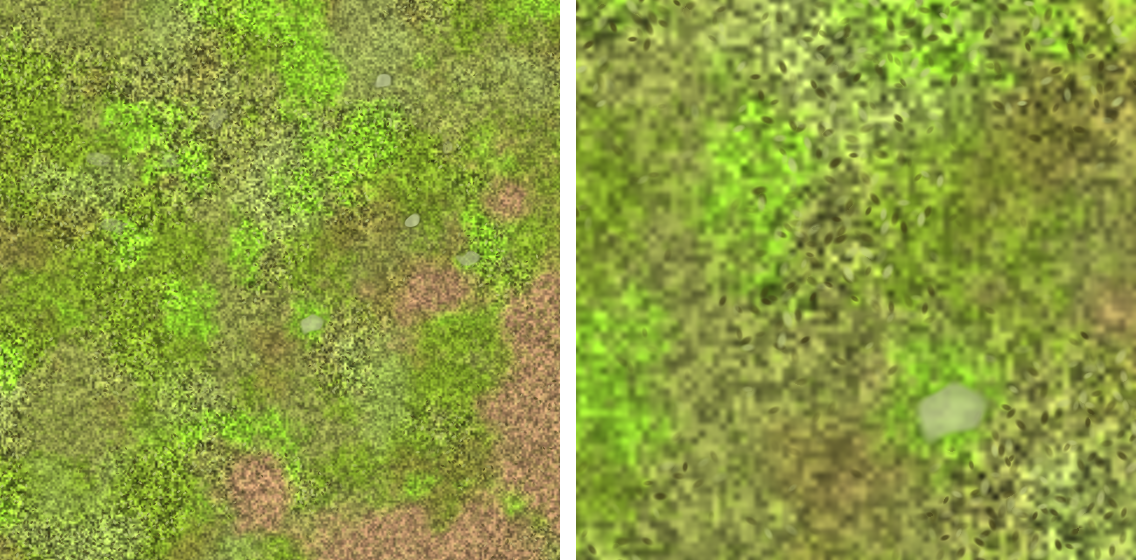
Left: the whole. Right: its middle third, enlarged.
This texture is drawn by a Shadertoy shader. Its source:

```glsl
float hash(vec2 p) {
    vec3 q = fract(vec3(p.xyx) * 0.1031);
    q += dot(q, q.yzx + 33.33);
    return fract((q.x + q.y) * q.z);
}

float noise(vec2 p) {
    vec2 cell = floor(p), f = fract(p);
    f = f * f * (3.0 - 2.0 * f);
    float low = mix(hash(cell), hash(cell + vec2(1, 0)), f.x);
    float high = mix(hash(cell + vec2(0, 1)), hash(cell + vec2(1, 1)), f.x);
    return mix(low, high, f.y);
}

float fbm(vec2 p) {
    float sum = 0.0, amp = 0.5;
    for (int i = 0; i < 5; i++) {
        sum += amp * noise(p);
        p = mat2(1.6, 1.2, -1.2, 1.6) * p + 17.3;
        amp *= 0.5;
    }
    return sum / 0.97;
}

mat2 rotation(float angle) {
    float c = cos(angle), s = sin(angle);
    return mat2(c, s, -s, c);
}

// Soft elliptical region: 1 at the centre, 0 at the rim
float region(vec2 p, vec2 centre, vec2 radius) {
    return smoothstep(1.0, 0.0, length((p - centre) / radius));
}

// Scattered slivers: x = coverage, y = random tone
vec2 flecks(vec2 p, float density, float seed) {
    vec2 cell = floor(p), result = vec2(0);
    for (int y = -1; y <= 1; y++)
    for (int x = -1; x <= 1; x++) {
        vec2 id = cell + vec2(x, y);
        vec2 key = id + seed;
        vec2 centre = id + vec2(hash(key), hash(key + 41.7));
        vec2 d = rotation(6.283 * hash(key + 73.1)) * (p - centre);
        float size = mix(0.6, 1.1, hash(key + 9.4));
        float dist = length(d / (size * vec2(0.6, 0.32)));
        float present = smoothstep(0.0, 0.15, density - hash(key + 27.9));
        float cover = smoothstep(1.2, 0.4, dist) * present;
        if (cover > result.x) result = vec2(cover, hash(key + 58.2));
    }
    return result;
}

// Bare soil gathers in the lower right
float soilMask(vec2 p) {
    vec2 q = p + 0.09 * (vec2(fbm(p * 9.0), fbm(p * 9.0 + 31.0)) - 0.5);
    float soil = region(q, vec2(1.03, 0.27), vec2(0.27, 0.44));
    soil = max(soil, region(q, vec2(0.76, -0.03), vec2(0.42, 0.27)));
    soil = max(soil, 0.85 * region(q, vec2(0.79, 0.47), vec2(0.18, 0.12)));
    soil = max(soil, 0.85 * region(q, vec2(0.47, 0.13), vec2(0.10, 0.15)));
    soil = max(soil, 0.55 * region(q, vec2(0.92, 0.66), vec2(0.12, 0.16)));
    soil = max(soil, 0.45 * region(q, vec2(0.68, 0.40), vec2(0.22, 0.16)));
    return smoothstep(0.15, 0.65, soil + 0.9 * (fbm(p * 14.0 + 5.0) - 0.5));
}

vec3 addPebbles(vec3 color, vec2 p) {
    for (int i = 0; i < 9; i++) {
        vec2 key = vec2(float(i) * 3.7, 12.4);
        vec2 centre = vec2(hash(key), mix(0.4, 0.95, hash(key + 5.1)));
        vec2 d = rotation(3.1 * hash(key + 8.6)) * (p - centre);
        d *= vec2(0.75, 1.1) / mix(0.009, 0.017, hash(key + 2.3));
        float dist = length(d) + 0.7 * (noise(p * 70.0) - 0.5);
        float opacity = mix(0.35, 0.9, hash(key + 6.8));
        vec3 stone = vec3(0.74, 0.78, 0.56) * (0.9 + 0.2 * noise(p * 120.0));
        color *= 1.0 - 0.25 * opacity * smoothstep(1.5, 0.9, dist);
        color = mix(color, stone, opacity * smoothstep(1.1, 0.75, dist));
    }
    return color;
}

void mainImage(out vec4 fragColor, in vec2 fragCoord) {
    vec2 p = fragCoord / iResolution.xy;
    const vec3 olive = vec3(0.55, 0.58, 0.28), moss = vec3(0.48, 0.60, 0.15);
    const vec3 vivid = vec3(0.54, 0.77, 0.17), sage = vec3(0.61, 0.69, 0.37);
    const vec3 soilTone = vec3(0.68, 0.53, 0.38), earth = vec3(0.52, 0.47, 0.23);
    const vec3 dark = vec3(0.25, 0.23, 0.08), straw = vec3(0.75, 0.80, 0.50);

    // Broad patches
    float soil = soilMask(p);
    float strip = region(p, vec2(0.55, 0.75), vec2(0.14, 0.42));
    float leftSide = smoothstep(0.7, 0.2, p.x);
    float lush = smoothstep(0.40, 0.64, fbm(p * 7.0 + 3.0) + 0.08 * (noise(p * 90.0) - 0.5));
    float bright = smoothstep(0.56, 0.76, fbm(p * 9.0 + 61.0) + 0.14 * strip);
    float faded = smoothstep(0.50, 0.70, fbm(p * 6.0 + 87.0) + 0.10 * strip);
    float worn = smoothstep(0.52, 0.72, fbm(p * 8.0 + 24.0));
    float rough = smoothstep(0.40, 0.66, fbm(p * 8.0 + 46.0) + 0.08 * leftSide - 0.12 * strip);
    rough *= 1.0 - 0.75 * soil;

    // Ground colour, with small hue shifts between blades
    float hue = noise(p * 150.0 + 11.0) - 0.5;
    vec3 color = mix(olive, moss, clamp(lush + 0.7 * hue, 0.0, 1.0));
    color = mix(color, earth, 0.65 * worn);
    color = mix(color, sage, 0.6 * faded);
    color = mix(color, vivid, clamp(bright * (0.85 + 0.8 * hue), 0.0, 1.0));
    color = mix(color, soilTone, clamp(soil * (0.9 + 0.5 * hue), 0.0, 1.0));

    // Fine grain
    float grain = 0.6 * noise(p * 240.0) + 0.4 * noise(p * 115.0 + 7.0) - 0.5;
    color *= 1.0 + grain * mix(0.85, 1.5, rough);
    color *= 0.92 + 0.18 * fbm(p * 28.0 + 90.0);

    // Litter: dark gaps and pale straw
    vec2 gaps = flecks(p * 125.0, 0.08 + 0.42 * rough, 0.0);
    vec2 chips = flecks(p * 115.0, 0.08 + 0.38 * rough, 200.0);
    color = mix(color, dark, gaps.x * mix(0.25, 0.75, gaps.y));
    color = mix(color, mix(straw, soilTone * 1.25, 0.5 * soil), chips.x * mix(0.2, 0.8, chips.y));

    color = addPebbles(color, p);
    fragColor = vec4(clamp(color, 0.0, 1.0), 1.0);
}
```
